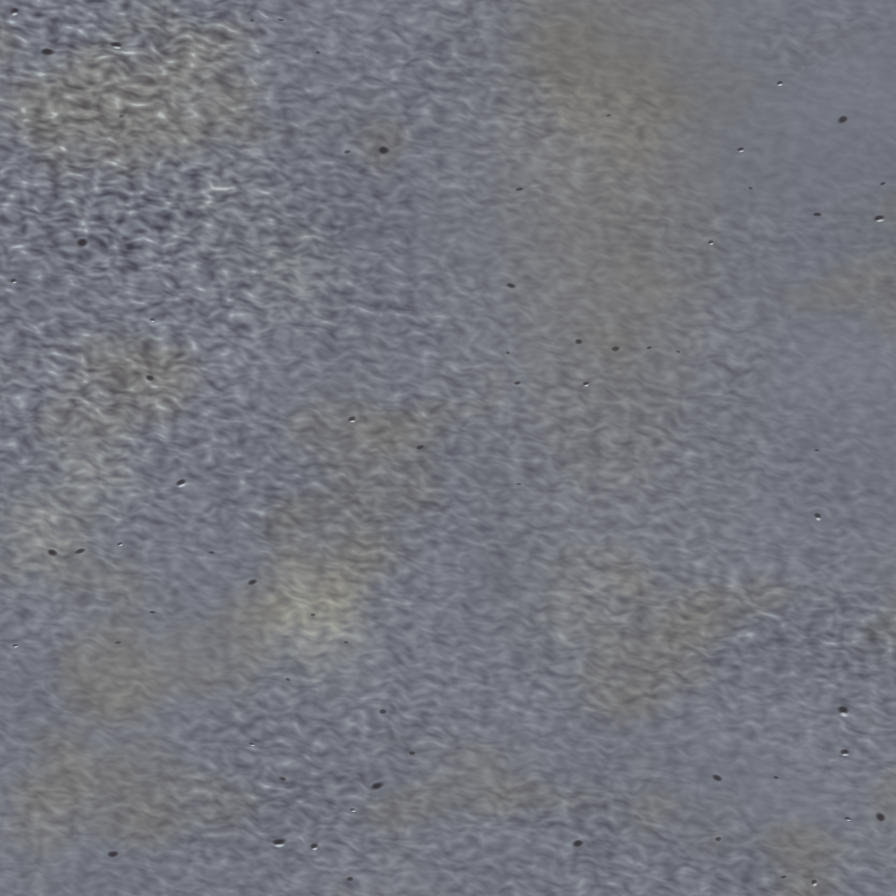
Give the GLSL for this texture, as a Shadertoy shader.

```glsl
// Weathered blue-grey painted wall: fine horizontal grain, warm stains, pits and glints.

const vec3 BASE_COLOR  = vec3(0.452, 0.463, 0.502);
const vec3 GRAIN_TINT  = vec3(1.0, 1.07, 1.0);
const vec3 WARM_SHIFT  = vec3(0.016, 0.002, -0.038);
const vec3 PALE_SHIFT  = vec3(0.15, 0.145, 0.085);
const vec3 PIT_COLOR   = vec3(0.21, 0.20, 0.22);
const vec3 GLINT_COLOR = vec3(0.80, 0.84, 0.86);
const vec2 GRAIN_FREQ  = vec2(58.0, 112.0);
const float GRAIN_GAIN = 0.145;
const float GRAIN_TILT = -0.14;
const float PIT_CELLS  = 27.0;
const float PIT_CHANCE = 0.10;
const int BLOTCHES     = 7;

// Integer hash giving two values in 0..1
vec2 hash2(vec2 cell) {
    uvec2 q = uvec2(ivec2(cell) + 32768);
    q = q * 1664525u + 1013904223u;
    q.x += q.y * 1664525u;
    q.y += q.x * 1664525u;
    q ^= q >> 16u;
    q.x += q.y * 1664525u;
    q.y += q.x * 1664525u;
    q ^= q >> 16u;
    return vec2(q & 65535u) / 65535.0;
}

float cornerSlope(vec2 cell, vec2 offset) {
    float angle = 6.28319 * hash2(cell).x;
    return dot(vec2(cos(angle), sin(angle)), offset);
}

float gradientNoise(vec2 p) {
    vec2 i = floor(p), f = p - i;
    vec2 u = f * f * f * (f * (f * 6.0 - 15.0) + 10.0);
    vec2 e = vec2(1.0, 0.0);
    return mix(mix(cornerSlope(i, f), cornerSlope(i + e, f - e), u.x),
               mix(cornerSlope(i + e.yx, f - e.yx), cornerSlope(i + 1.0, f - 1.0), u.x), u.y);
}

float cloud(vec2 p) {
    return gradientNoise(p) + 0.5 * gradientNoise(p * 2.1 + 17.0)
         + 0.25 * gradientNoise(p * 4.3 + 41.0);
}

float bump(vec2 p, vec2 center, vec2 size) {
    vec2 d = (p - center) / size;
    return exp(-dot(d, d));
}

// Coarse at the upper left, nearly smooth at the upper right
float roughness(vec2 uv) {
    float r = 0.72 + 0.65 * bump(uv, vec2(0.03, 0.87), vec2(0.42, 0.36))
            - 0.50 * bump(uv, vec2(0.95, 0.88), vec2(0.36, 0.32));
    return clamp(r + 0.5 * cloud(uv * vec2(3.5, 5.0) + 5.0), 0.25, 1.6);
}

// Short wavy ridges
float grain(vec2 uv, vec2 warp) {
    vec2 p = uv + warp * 0.007;
    p.y -= GRAIN_TILT * p.x;
    return gradientNoise(p * GRAIN_FREQ)
         + 0.55 * gradientNoise(p * GRAIN_FREQ * 1.8 + 31.0)
         + 0.30 * gradientNoise(p * GRAIN_FREQ * 0.45 + 73.0);
}

// Soft pale patches scattered over the wall
float paleBlotches(vec2 uv) {
    float sum = 0.0;
    for (int i = 0; i < BLOTCHES; i++) {
        vec2 center = hash2(vec2(float(i), 12.0));
        vec2 trait = hash2(vec2(float(i), 57.0));
        sum += (0.2 + 0.65 * trait.y * trait.y) * bump(uv, center, vec2(0.025 + 0.03 * trait.x));
    }
    return sum;
}

// x: dark pit coverage, y: bright rim coverage
vec2 pits(vec2 uv, vec2 warp) {
    vec2 p = (uv + warp * 0.006) * PIT_CELLS;
    vec2 cell = floor(p);
    vec2 trait = hash2(cell + 200.0);
    float cluster = smoothstep(-0.25, 0.45, gradientNoise(cell * 0.17 + 9.0));
    float present = step(trait.x, PIT_CHANCE * 2.0 * cluster);
    vec2 d = p - cell - mix(vec2(0.32), vec2(0.68), hash2(cell + 500.0));
    float radius = mix(0.06, 0.16, trait.y * trait.y);
    float pit = 1.0 - smoothstep(0.35, 1.25, length(d * vec2(0.75, 1.3)) / radius);
    vec2 rim = d + vec2(-0.03, 0.9 * radius);
    float glint = 1.0 - smoothstep(0.2, 1.0, length(rim * vec2(0.8, 1.7)) / radius);
    return present * vec2(pit * (0.5 + 0.45 * trait.y), glint * step(0.6, fract(trait.y * 7.3)));
}

void mainImage(out vec4 fragColor, in vec2 fragCoord) {
    vec2 uv = fragCoord / iResolution.y;
    vec2 warp = vec2(gradientNoise(uv * 32.0 + 3.0), gradientNoise(uv * 36.0 + 60.0));
    float rough = roughness(uv);
    float ridges = grain(uv, warp);

    // Broad tone, warm stains and pale patches
    float mottle = cloud(uv * vec2(4.0, 6.0) + 90.0);
    float streak = bump(uv, vec2(0.68, 0.82), vec2(0.12, 0.36));
    float warm = 0.85 * streak + smoothstep(0.05, 0.6, cloud(uv * vec2(4.0, 5.0) + 23.0));
    float pale = paleBlotches(uv + warp * 0.02) * (0.85 + 0.5 * ridges);
    vec3 color = BASE_COLOR + 0.03 * mottle + WARM_SHIFT * min(warm, 1.2) + PALE_SHIFT * pale;

    // Grain relief with sparkling crests
    color += GRAIN_TINT * GRAIN_GAIN * rough * ridges;
    float crest = smoothstep(0.42, 0.85, ridges) * smoothstep(0.6, 1.4, rough);
    color = mix(color, GLINT_COLOR, 0.45 * crest);

    // Pits with lit lower rims
    vec2 marks = pits(uv, warp);
    color = mix(color, PIT_COLOR, marks.x);
    color = mix(color, GLINT_COLOR, 0.75 * marks.y);
    fragColor = vec4(clamp(color, 0.0, 1.0), 1.0);
}
```
